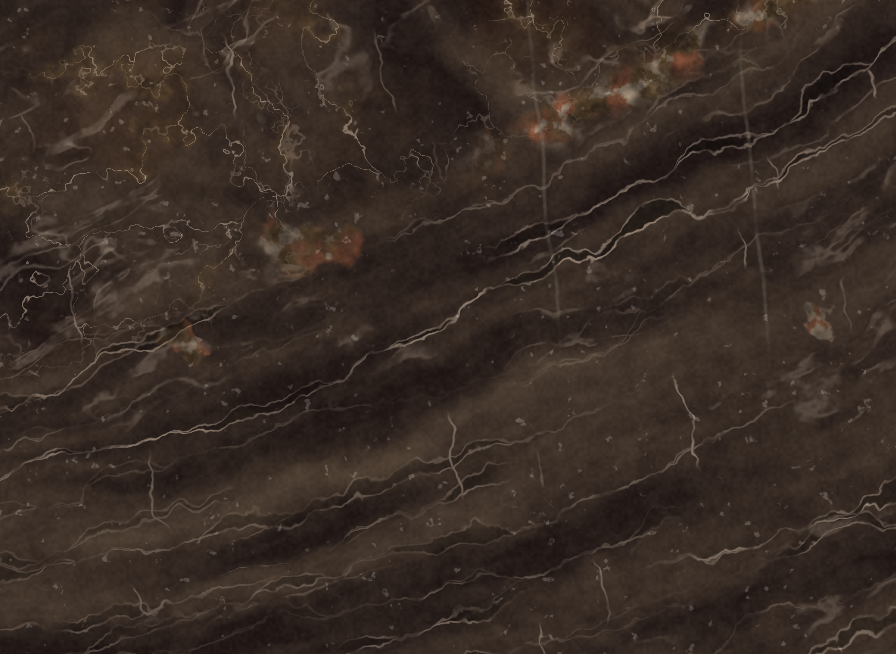
A Shadertoy shader for this texture:

```glsl
#define DARK vec3(0.128, 0.093, 0.086)
#define LIGHT vec3(0.290, 0.234, 0.188)
#define VEIN vec3(0.60, 0.53, 0.47)
#define RUST vec3(0.44, 0.26, 0.18)
#define OCHRE vec3(0.38, 0.29, 0.18)
#define PALE vec3(0.56, 0.50, 0.43)
#define VEIN_WIDTH 0.0011
#define VEIN_COUNT 14
#define CRACK_COUNT 18
#define FOLD_LEVEL 0.44

float hash(vec2 p) {
    vec3 q = fract(p.xyx * 0.1031);
    q += dot(q, q.yzx + 33.33);
    return fract((q.x + q.y) * q.z);
}

float noise(vec2 p) {
    vec2 i = floor(p), f = fract(p);
    f = f * f * (3.0 - 2.0 * f);
    return mix(mix(hash(i), hash(i + vec2(1, 0)), f.x),
               mix(hash(i + vec2(0, 1)), hash(i + vec2(1, 1)), f.x), f.y);
}

float fbm(vec2 p) {
    float sum = 0.0, amp = 0.533;
    for (int i = 0; i < 4; i++) {
        sum += amp * noise(p);
        p = mat2(1.6, 1.2, -1.2, 1.6) * p + 17.3;
        amp *= 0.5;
    }
    return sum;
}

// Soft line of a given half width around distance zero
float line(float d, float width) {
    return 1.0 - smoothstep(width * 0.3, width + 1.0 / iResolution.y, abs(d));
}

// Gap between the two nearest cell centres, zero on cell borders
float cellBorder(vec2 p) {
    vec2 cell = floor(p);
    float near = 9.0, second = 9.0;
    for (int y = -1; y <= 1; y++)
    for (int x = -1; x <= 1; x++) {
        vec2 c = cell + vec2(x, y);
        float d = length(c + vec2(hash(c), hash(c + 41.7)) - p);
        second = min(second, max(near, d));
        near = min(near, d);
    }
    return second - near;
}

void mainImage(out vec4 fragColor, in vec2 fragCoord) {
    vec2 p = fragCoord / iResolution.y;
    vec2 warp = vec2(fbm(p * 4.0), fbm(p * 4.0 + 31.0)) - 0.5;
    vec2 jag = vec2(fbm(p * 22.0), fbm(p * 22.0 + 53.0)) - 0.5;
    float mottle = fbm(p * 55.0 + 12.0) - 0.5;

    // Height across the tilted layers, steeper towards the top
    float s = p.y - p.x * (0.25 + 0.2 * p.y);
    float folded = smoothstep(FOLD_LEVEL - 0.05, FOLD_LEVEL + 0.08, s + 0.1 * warp.x);

    // Layered and folded ground tones
    float flow = s + 0.10 * warp.y + 0.02 * jag.y;
    float layers = fbm(vec2(p.x * 2.2, flow * 15.0));
    float streaks = fbm(vec2(p.x * 6.0, flow * 60.0)) - 0.5;
    float clouds = fbm(p * vec2(6.0, 8.0) + 2.5 * warp + 8.0);
    float tone = 0.43 + 1.65 * (mix(layers, clouds, folded) - 0.5);
    tone += 0.35 * streaks * (1.0 - 0.7 * folded) + 0.35 * jag.x + 0.35 * mottle;
    vec3 col = mix(DARK, LIGHT, clamp(tone, 0.0, 1.2));
    col += vec3(0.018, 0.005, -0.004) * folded * smoothstep(0.45, 0.7, fbm(p * 5.0 + 60.0));

    // Rust and ochre mineral along the fold and in a few pockets
    float mineral = (1.0 - smoothstep(0.01, 0.04, abs(s - FOLD_LEVEL - 0.025 + 0.04 * warp.x + 0.05 * jag.x)))
                  * smoothstep(0.46, 0.54, fbm(p * 7.0 + 5.0)) * smoothstep(0.65, 0.85, p.x);
    vec3 pockets[3] = vec3[3](vec3(0.30, 0.45, 0.03), vec3(0.47, 0.63, 0.06), vec3(1.27, 0.52, 0.03));
    for (int i = 0; i < 3; i++) {
        vec2 q = (p - pockets[i].xy + 0.09 * jag + 0.08 * warp) * vec2(0.8, 1.2);
        mineral = max(mineral, 0.8 * (1.0 - smoothstep(0.7, 1.0, length(q) / pockets[i].z)));
    }
    float grainTone = fbm(p * 28.0 + 3.0 * warp);
    vec3 mineralColor = mix(OCHRE, RUST, smoothstep(0.42, 0.6, grainTone));
    mineralColor = mix(mineralColor, PALE, smoothstep(0.54, 0.66, fbm(p * 36.0 + 90.0)));
    col = mix(col, mineralColor * (0.5 + 0.9 * grainTone + mottle), 0.75 * mineral);

    // Paired ragged veins following the layers, with dark seams between strands
    float vein = 0.0, seam = 0.0;
    float broken = smoothstep(0.3, 0.62, fbm(p * 26.0 + 77.0));
    for (int i = 0; i < VEIN_COUNT; i++) {
        float f = float(i);
        float level = -0.32 + 0.058 * f + 0.03 * (hash(vec2(f, 3.0)) - 0.5);
        float d = s - level - 0.05 * (noise(vec2(p.x * 2.5 + f * 7.0, f)) - 0.5)
                - 0.045 * (fbm(vec2(p.x * 12.0, f * 9.0 + s * 5.0)) - 0.5) - 0.028 * jag.y - 0.008 * mottle;
        float gap = 0.04 * max(0.0, noise(vec2(p.x * 11.0, f * 5.0 + 2.0)) - 0.4) + 0.014 * jag.x;
        float present = smoothstep(0.3, 0.6, noise(vec2(p.x * 4.5 + f * 13.0, f + 0.5)));
        float power = present * mix(0.3, 0.85, hash(vec2(f, 11.0)));
        if (i == 10) power = 0.55 + 0.4 * present;
        float strands = max(line(d, VEIN_WIDTH), 0.75 * line(d - gap, VEIN_WIDTH));
        vein = max(vein, power * (0.3 + 0.85 * broken) * strands);
        seam = max(seam, power * smoothstep(0.0, 0.004, d) * smoothstep(0.0, 0.004, gap - d));
    }

    // Faint hair threads wandering between the veins
    float threads = line((layers - 0.5 + 0.15 * jag.x) / 18.0, 0.0004)
                  + line((clouds - 0.52 + 0.1 * jag.y) / 14.0, 0.0004) * folded;
    vein = max(vein, 0.4 * threads * broken * smoothstep(0.4, 0.6, noise(p * 7.0 + 33.0)));

    // Cellular web in the folded zone, with pale halos on some borders
    vec2 web = p * vec2(5.0, 6.5) + 1.6 * warp + 0.75 * jag + 0.12 * mottle;
    float border = cellBorder(web) * 0.1;
    float webPower = folded * smoothstep(0.25, 0.55, noise(p * 6.0 + 20.0));
    vein = max(vein, 0.85 * webPower * (0.4 + 0.7 * broken) * line(border, VEIN_WIDTH));
    float fineBorder = cellBorder(web * 1.9 + 9.0) * 0.055;
    vein = max(vein, 0.4 * folded * broken * smoothstep(0.45, 0.65, noise(p * 7.0 + 50.0)) * line(fineBorder, VEIN_WIDTH));
    float halo = webPower * (1.0 - smoothstep(0.0, 0.025, border)) * smoothstep(0.45, 0.65, noise(p * 9.0 + 14.0));
    col = mix(col, OCHRE * (0.8 + mottle), 0.45 * halo);

    // Short cracks crossing the layers
    for (int i = 0; i < CRACK_COUNT; i++) {
        float f = float(i);
        vec2 q = p - vec2((f + hash(vec2(f, 21.0))) * 1.37 / float(CRACK_COUNT), hash(vec2(f, 37.0)));
        float reach = mix(0.025, 0.08, hash(vec2(f, 51.0)));
        float d = q.x + 0.18 * q.y + 0.05 * (fbm(vec2(q.y * 14.0, f * 4.0)) - 0.5) + 0.02 * jag.x;
        float fade = 1.0 - smoothstep(reach * 0.6, reach, abs(q.y));
        vein = max(vein, fade * mix(0.3, 0.9, hash(vec2(f, 63.0))) * (0.4 + 0.6 * broken) * line(d, VEIN_WIDTH * 1.2));
    }

    // Two long faint healed fractures
    float healed = 0.0;
    for (int i = 0; i < 2; i++) {
        float f = float(i);
        float d = p.x - 0.84 - 0.32 * f + 0.09 * (p.y - 0.65) + 0.012 * (noise(vec2(p.y * 9.0, f)) - 0.5);
        float fade = smoothstep(0.42, 0.55, p.y) * (1.0 - smoothstep(0.85, 1.0, p.y - 0.1 + 0.1 * f));
        healed = max(healed, fade * line(d + 0.006 * jag.x, 0.003) * (0.3 + 0.7 * broken));
    }

    col *= 1.0 - 0.4 * seam;
    col = mix(col, VEIN * vec3(0.75, 0.82, 0.82), 0.35 * healed);
    col = mix(col, VEIN, clamp(vein, 0.0, 1.0) * 0.85);

    // Pale flecks and fine grain
    col += 0.15 * smoothstep(0.74, 0.84, fbm(p * 70.0 + 5.0));
    col += 0.03 * (noise(p * 210.0) - 0.5);
    fragColor = vec4(col, 1.0);
}
```
